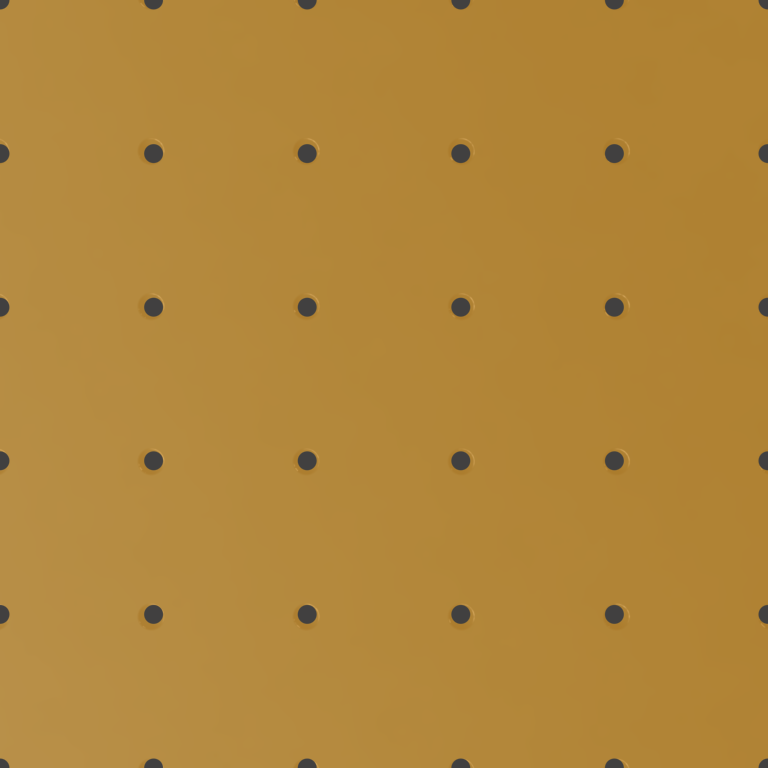
Give the GLSL for this pattern, as a WebGL 2 fragment shader.

```glsl
#version 300 es
precision highp float;
// Brass sheet with a square grid of dark holes, five steps across and down.
// Each hole sits in a shallow recess that leans outward from the sheet centre,
// lit along its upper right rim; a soft gradient and faint mottling tint the metal.

uniform vec2 u_resolution;
out vec4 fragColor;

const float REPEATS = 5.0;
const float HOLE_RADIUS = 0.0123;
const float RECESS_RADIUS = 0.0164;
const float RIM_WIDTH = 0.0011;
const float RECESS_LEAN = 0.010;

const vec3 BRASS_LIGHT = vec3(0.728, 0.572, 0.300);
const vec3 BRASS_MID = vec3(0.704, 0.535, 0.235);
const vec3 BRASS_DEEP = vec3(0.688, 0.508, 0.198);
const vec3 RIM_GLINT = vec3(0.860, 0.680, 0.390);
const vec3 RECESS_SHADE = vec3(0.655, 0.460, 0.145);
const vec3 HOLE_DARK = vec3(0.255, 0.252, 0.250);

// Hash without sine, 0..1
float hash(vec2 p) {
    vec3 q = fract(vec3(p.xyx) * 0.1031);
    q += dot(q, q.yzx + 33.33);
    return fract((q.x + q.y) * q.z);
}

float valueNoise(vec2 p) {
    vec2 i = floor(p);
    vec2 f = fract(p);
    f = f * f * (3.0 - 2.0 * f);
    float low = mix(hash(i), hash(i + vec2(1.0, 0.0)), f.x);
    float high = mix(hash(i + vec2(0.0, 1.0)), hash(i + 1.0), f.x);
    return mix(low, high, f.y);
}

// Antialiased coverage of a disc
float disc(vec2 p, float radius, float soft) {
    return 1.0 - smoothstep(-soft, soft, length(p) - radius);
}

// Soft ring around a radius
float ring(vec2 p, float radius, float width) {
    float d = (length(p) - radius) / width;
    return exp(-d * d);
}

// Sheet colour: brightest at the lower left, deepest at the right
vec3 brass(vec2 uv) {
    float t = clamp(0.78 * uv.x + 0.32 * uv.y, 0.0, 1.0);
    vec3 color = mix(BRASS_LIGHT, BRASS_MID, smoothstep(-0.25, 0.55, t));
    color = mix(color, BRASS_DEEP, smoothstep(0.3, 1.0, t));
    float mottle = valueNoise(uv * 18.0) + 0.5 * valueNoise(uv * 61.0) - 0.75;
    return color + mottle * vec3(0.003, 0.003, 0.004);
}

// Recess: shaded lower left wall and a broken glint at the upper right
vec3 addRecess(vec3 base, vec2 p, vec2 cell, float pixel) {
    vec2 direction = p / max(length(p), 0.0001);
    float facing = dot(direction, normalize(vec2(0.8, 0.6)));
    float wall = disc(p, RECESS_RADIUS + 0.001, 0.002);
    float shade = wall * mix(0.55, 0.2, smoothstep(-0.6, 0.7, facing));
    vec3 color = mix(base, RECESS_SHADE, shade);

    float grain = valueNoise(direction * 5.0 + cell * 17.0 + 40.0);
    float rim = ring(p, RECESS_RADIUS, max(RIM_WIDTH, 0.6 * pixel));
    float upper = smoothstep(0.25, 0.95, facing) * mix(0.2, 0.75, grain);
    float lower = smoothstep(0.85, 1.0, -facing) * 0.45 * smoothstep(0.4, 0.8, grain);
    return mix(color, RIM_GLINT, rim * (upper + lower));
}

void main() {
    vec2 uv = gl_FragCoord.xy / u_resolution;
    float pixel = 1.0 / min(u_resolution.x, u_resolution.y);

    // Nearest hole; centres fall on the canvas edges too
    vec2 cell = round(uv * REPEATS);
    vec2 center = cell / REPEATS;
    vec2 p = uv - center;
    vec2 lean = (center - 0.5) * RECESS_LEAN;

    vec3 color = addRecess(brass(uv), p - lean, cell, pixel);
    color = mix(color, HOLE_DARK, disc(p, HOLE_RADIUS, 0.8 * pixel));
    fragColor = vec4(color, 1.0);
}
```
